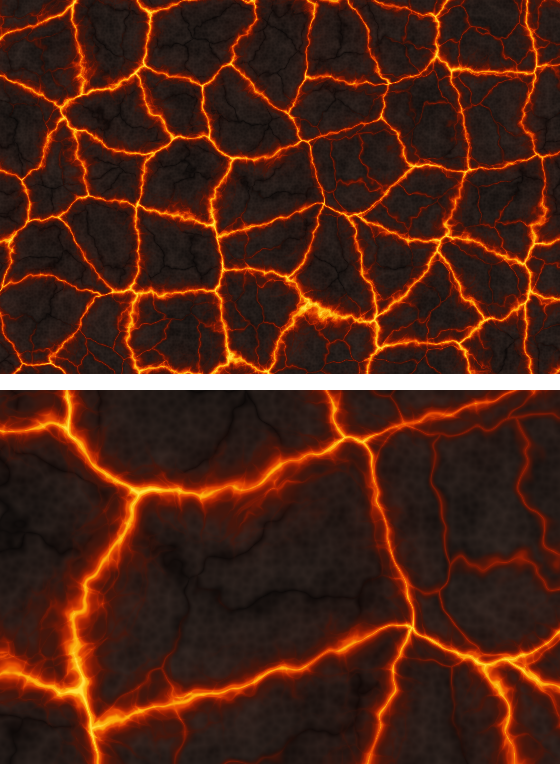
Top: the whole. Bottom: its middle third, enlarged.
This texture is drawn by a WebGL 2 fragment shader. Its source:

```glsl
#version 300 es
precision highp float;
uniform vec2 u_resolution;
out vec4 fragColor;

vec2 hash2(vec2 p) {
  vec3 q = fract(p.xyx * vec3(0.1031, 0.1030, 0.0973));
  q += dot(q, q.yzx + 33.33);
  return fract((q.xx + q.yz) * q.zy);
}

vec2 seedPoint(vec2 cell) {
  return cell + 0.1 + 0.8 * hash2(cell);
}

// Layered, rotated sines used to bend coordinates
vec2 sway(vec2 p) {
  vec2 sum = vec2(0.0);
  float amp = 0.5;
  for (int i = 0; i < 6; i++) {
    p = mat2(1.48, 1.15, -1.15, 1.48) * p + 2.3;
    sum += amp * sin(p.yx + 1.2 * sin(p * 0.63 + 1.7));
    amp *= 0.56;
  }
  return sum;
}

// Cellular noise: nearest edge, second nearest edge, nearest seed
vec3 cells(vec2 p) {
  vec2 base = floor(p), home = base, toHome = vec2(0.0);
  float nearest = 9.0;
  for (int y = -1; y <= 1; y++)
    for (int x = -1; x <= 1; x++) {
      vec2 cell = base + vec2(x, y);
      vec2 r = seedPoint(cell) - p;
      if (dot(r, r) < nearest) {
        nearest = dot(r, r);
        home = cell;
        toHome = r;
      }
    }
  float edge = 9.0, second = 9.0;
  for (int y = -2; y <= 2; y++)
    for (int x = -2; x <= 2; x++) {
      if (x == 0 && y == 0) continue;
      vec2 r = seedPoint(home + vec2(x, y)) - p;
      float d = dot(0.5 * (toHome + r), normalize(r - toHome));
      second = min(second, max(edge, d));
      edge = min(edge, d);
    }
  return vec3(edge, second, sqrt(nearest));
}

// Distance to the nearest seed only, for stone grain
float pits(vec2 p) {
  vec2 base = floor(p);
  float nearest = 9.0;
  for (int y = -1; y <= 1; y++)
    for (int x = -1; x <= 1; x++) {
      vec2 r = seedPoint(base + vec2(x, y)) - p;
      nearest = min(nearest, dot(r, r));
    }
  return sqrt(nearest);
}

// Ember ramp from stone to yellow
vec3 ember(vec3 stone, float heat) {
  vec3 c = mix(stone, vec3(0.27, 0.08, 0.04), smoothstep(0.02, 0.22, heat));
  c = mix(c, vec3(0.44, 0.09, 0.02), smoothstep(0.2, 0.4, heat));
  c = mix(c, vec3(0.65, 0.13, 0.01), smoothstep(0.38, 0.6, heat));
  c = mix(c, vec3(0.89, 0.28, 0.01), smoothstep(0.56, 0.8, heat));
  c = mix(c, vec3(0.98, 0.64, 0.03), smoothstep(0.8, 1.05, heat));
  return mix(c, vec3(1.0, 0.86, 0.22), smoothstep(1.05, 1.35, heat));
}

void main() {
  vec2 p = gl_FragCoord.xy / u_resolution.y * 5.0 + 17.0;
  vec2 bend = sway(p * 1.6);
  vec2 drift = sway(p * 0.5 + 40.0);
  float flow = 0.5 + 0.5 * sin(2.5 * drift.x + 1.3 * drift.y);

  // Main molten network, hotter where veins meet
  vec3 plate = cells(p + 0.16 * bend);
  float core = exp(-plate.x / mix(0.022, 0.042, flow));
  float node = exp(-plate.y / 0.1);

  // Wispy fibres hugging the veins
  vec2 frayed = p + 0.22 * bend.yx + 0.05 * sway(p * 5.0);
  float wisp = exp(-cells(frayed * 4.0).x / 0.07);
  float thread = exp(-cells(frayed * 8.5 + 9.0).x / 0.1);
  float halo = exp(-plate.x / mix(0.07, 0.13, flow));
  float heat = core * (0.78 + 0.2 * flow + 0.4 * node);
  heat += halo * (0.05 + 0.36 * wisp + 0.22 * thread) * (1.0 - 0.6 * core);

  // Thin side cracks, partly glowing and partly dark
  float crack = cells(p * 2.1 + 0.45 * bend + 5.0).x;
  float lit = smoothstep(-0.15, 0.7, drift.y + 0.4 * bend.x + 0.5 * halo);
  heat += exp(-crack / 0.035) * lit * 0.5 * (1.0 - core);

  // Rough stone
  vec2 rough = p + 0.12 * bend;
  float grain = 0.4 * pits(rough * 5.0) + 0.35 * pits(rough * 11.0)
              + 0.35 * pits(p * 24.0);
  float lump = 0.5 + 0.25 * (bend.x + bend.y);
  vec3 stone = vec3(0.135, 0.105, 0.092) * (0.35 + 0.95 * grain + 0.35 * lump);
  stone *= 1.0 - 0.6 * exp(-crack / 0.04);
  stone += vec3(0.1, 0.012, 0.0) * exp(-plate.x / 0.16);

  heat *= 0.86 + 0.3 * grain;
  fragColor = vec4(ember(stone, heat), 1.0);
}
```
